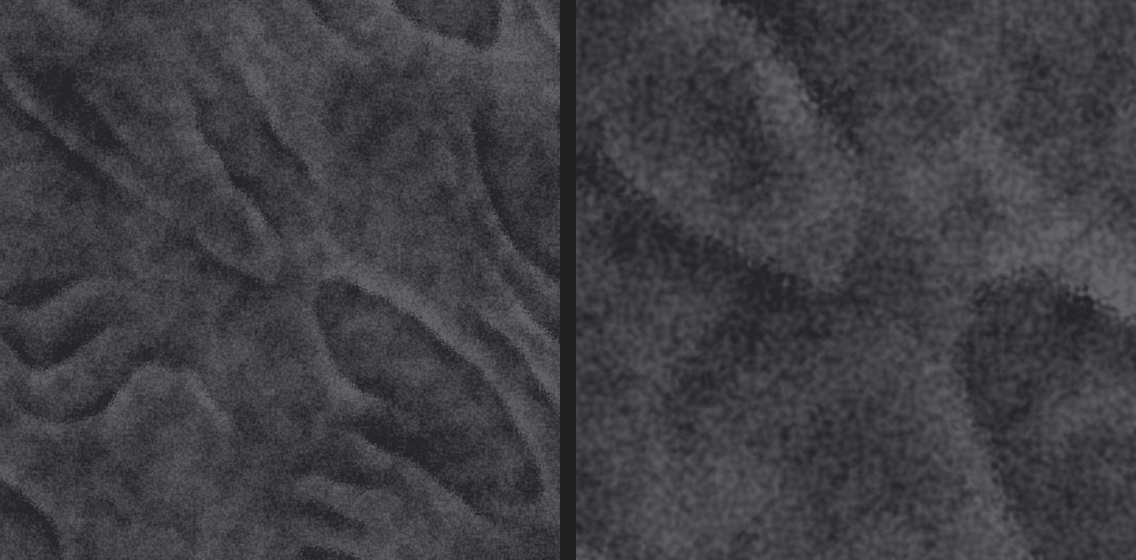
Left: the whole. Right: its middle third, enlarged.
Reproduce this texture procedurally as a Shadertoy shader.

```glsl
#define BASE_GREY 0.248
#define TINT vec3(-0.002, 0.0, 0.012)
#define FOLD_SCALE vec2(1.9, 3.8)
#define FOLD_WIDTH 0.045
#define FOLD_EDGE 0.008
#define FOLD_CONTRAST 0.085
#define CLOUD_CONTRAST 0.075
#define BLOTCH_CONTRAST 0.036
#define GRAIN_CONTRAST 0.095
#define GRAIN_FREQ 235.0
#define FRAY 0.012

float hash(vec2 p) {
    vec3 q = fract(vec3(p.xyx) * 0.1031);
    q += dot(q, q.yzx + 33.33);
    return fract((q.x + q.y) * q.z);
}

float slope(vec2 cell, vec2 offset) {
    float angle = 6.2832 * hash(cell);
    return dot(vec2(cos(angle), sin(angle)), offset);
}

// Gradient noise, centred on zero
float noise(vec2 p) {
    p += 64.0;
    vec2 i = floor(p), f = p - i;
    vec2 u = f * f * f * (f * (f * 6.0 - 15.0) + 10.0);
    vec2 e = vec2(1.0, 0.0);
    return mix(mix(slope(i, f), slope(i + e, f - e), u.x),
               mix(slope(i + e.yx, f - e.yx), slope(i + 1.0, f - 1.0), u.x), u.y);
}

float fbm(vec2 p) {
    float sum = 0.0, gain = 1.0;
    for (int i = 0; i < 4; i++) {
        sum += gain * noise(p);
        p = mat2(0.8, 0.6, -0.6, 0.8) * p * 2.03 + 7.3;
        gain *= 0.6;
    }
    return sum;
}

// Noise flattened into patches with crisp rims
float patches(vec2 p) {
    return smoothstep(-0.1, 0.1, noise(p)) - 0.5;
}

// Height of the cloth, stretched along the falling diagonal
float clothHeight(vec2 p) {
    p += 0.08 * vec2(noise(p * 3.1 + 4.7), noise(p * 3.1 + 19.2));
    p += 0.016 * vec2(noise(p * 13.0), noise(p * 13.0 + 8.4));
    vec2 alongAcross = vec2(dot(p, vec2(0.68, -0.73)), dot(p, vec2(0.73, 0.68)));
    return noise(alongAcross * FOLD_SCALE + vec2(2.3, 5.6));
}

// Creases on height contours: a lit lip beside a sharp, weaker shadow
float folds(vec2 p) {
    float h = clothHeight(p), e = 0.004;
    vec2 grad = vec2(clothHeight(p + vec2(e, 0.0)), clothHeight(p + vec2(0.0, e))) - h;
    float steepness = max(length(grad) / e, 0.9);
    float sum = 0.0;
    for (int i = -1; i <= 1; i++) {
        float level = float(i);
        float d = (0.2 * level + 0.03 - h) / steepness;
        float side = mix(-0.8, 1.0, smoothstep(-FOLD_EDGE, FOLD_EDGE, d));
        float presence = smoothstep(-0.2, 0.25, noise(p * 2.9 + 11.0 * level + 3.5));
        sum += side * presence * exp(-d * d / (FOLD_WIDTH * FOLD_WIDTH));
    }
    return clamp(sum, -0.8, 1.0);
}

void mainImage(out vec4 fragColor, in vec2 fragCoord) {
    vec2 p = fragCoord / iResolution.y;

    // Fine scatter frays every larger shape
    vec2 fine = p * GRAIN_FREQ;
    vec2 frayed = p + FRAY * vec2(noise(fine), noise(fine + 31.7));

    // Soft clouds, rounded patches and grain
    float cloud = fbm(frayed * 3.6 + 14.0);
    float blotch = patches(frayed * 17.0) + 0.75 * patches(frayed * 36.0 + 9.0)
                 + 0.45 * patches(frayed * 75.0 + 2.6);
    float grain = noise(fine * 0.85 + 5.1) + 0.6 * noise(fine * 0.45);

    float grey = BASE_GREY + CLOUD_CONTRAST * cloud + BLOTCH_CONTRAST * blotch
               + GRAIN_CONTRAST * grain + FOLD_CONTRAST * folds(frayed);
    fragColor = vec4(clamp(grey, 0.15, 0.39) + TINT, 1.0);
}
```
